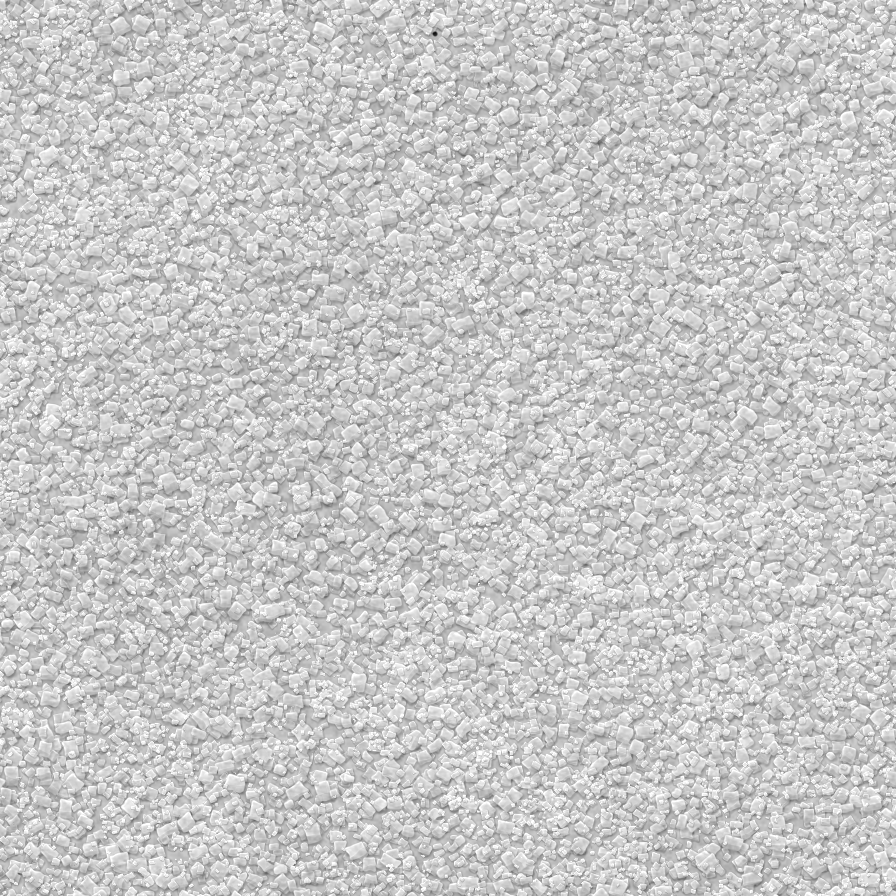
Reproduce this texture procedurally as a WebGL 2 fragment shader.

```glsl
#version 300 es
precision highp float;
// Loose bed of pale, translucent sugar crystals with bright edges and fine dust.

#define COARSE_CELLS 47.0   // large crystals across the canvas
#define BED_TONE 0.745      // grey between the crystals
#define TOP_TONE 0.825      // upper crystal faces
#define SIDE_TONE 0.765     // faces turned from the light
#define RIM_LIGHT 0.17      // brightness of crystal edges
#define SHADOW 0.17         // darkening beneath crystals
#define OPACITY 0.88        // cover of each crystal
#define FROST 0.13          // fine surface mottling
#define SOFTNESS 0.0011     // edge blur in canvas units

uniform vec2 u_resolution;
out vec4 fragColor;

vec4 hash4(vec2 p) {
    vec4 h = fract(p.xyxy * vec4(0.1031, 0.1030, 0.0973, 0.1099));
    h += dot(h, h.wzxy + 33.33);
    return fract((h.xxyz + h.yzzw) * h.zywx);
}

float noise(vec2 p) {
    vec2 cell = floor(p), f = fract(p);
    f = f * f * (3.0 - 2.0 * f);
    float low = mix(hash4(cell).x, hash4(cell + vec2(1, 0)).x, f.x);
    float high = mix(hash4(cell + vec2(0, 1)).x, hash4(cell + vec2(1, 1)).x, f.x);
    return mix(low, high, f.y);
}

float roundBox(vec2 p, vec2 halfSize, float radius) {
    vec2 q = abs(p) - halfSize + radius;
    return length(max(q, 0.0)) + min(max(q.x, q.y), 0.0) - radius;
}

// Paints one jittered layer of block-shaped crystals over the tone.
void scatter(inout float tone, vec2 uv, float cells, float share, float seed, float gleam) {
    vec2 p = uv * cells + seed * 7.31;
    vec2 home = floor(p);
    float blur = max(0.7 / u_resolution.y, SOFTNESS * 0.7) * cells;
    float rimWidth = max(0.055, 0.7 * blur);
    vec2 warp = vec2(noise(p * 2.7 + 11.0), noise(p * 2.7 + 43.0)) - 0.5;
    float streak = noise(p * vec2(4.0, 9.0) + 71.0) - 0.5;

    for (int j = 1; j >= -1; j--)
    for (int i = -1; i <= 1; i++) {
        vec2 cell = home + vec2(i, j);
        vec4 place = hash4(cell + seed * 19.7);
        vec4 form = hash4(cell + seed * 31.3 + 157.0);
        if (place.z > share) continue;

        // Local frame and proportions
        vec2 q = p - cell - 0.5 - (place.xy - 0.5) * 0.8;
        float angle = (place.w - 0.5) * 1.7;
        float c = cos(angle), s = sin(angle);
        mat2 turn = mat2(c, -s, s, c);
        vec2 local = turn * q + warp * 0.14;
        float stretch = 0.8 + 0.55 * form.y;
        vec2 halfSize = mix(0.23, 0.44, form.x) * vec2(stretch, 1.0 / stretch);
        float radius = 0.09 + 0.06 * form.w;
        float d = roundBox(local, halfSize, radius);

        // Contact shadow, cast down and to the right
        float below = roundBox(local + turn * vec2(-0.04, 0.08), halfSize, radius);
        tone *= 1.0 - SHADOW * (1.0 - smoothstep(-0.04, 0.16, below));

        // Two faces divided by a ridge
        float ridge = local.y + halfSize.y * (0.15 + 0.6 * form.z) - (form.w - 0.5) * 0.5 * local.x;
        float side = 1.0 - smoothstep(-blur, blur, ridge);
        float body = mix(TOP_TONE, SIDE_TONE, side) + (form.w - 0.5) * 0.08;
        body += 0.06 * streak + 0.05 * local.y / halfSize.y + gleam;

        // Bright, uneven edges facing the light
        vec2 lean = q / max(halfSize.x, halfSize.y);
        float facing = smoothstep(-0.7, 0.8, dot(lean, vec2(-0.45, 0.9)));
        float rim = exp(-abs(d + rimWidth) / rimWidth) * mix(0.25, 1.2, facing);
        float crest = exp(-abs(ridge) / rimWidth) * 0.6 * form.x;
        body += RIM_LIGHT * (rim + crest) * (0.85 + 0.8 * streak);

        tone = mix(tone, body, OPACITY * (1.0 - smoothstep(-blur, blur, d)));
    }
}

void main() {
    vec2 uv = gl_FragCoord.xy / u_resolution.y;
    float drift = noise(uv * 5.0) * 0.6 + noise(uv * 13.0 + 9.0) * 0.4;
    float tone = BED_TONE + 0.08 * (noise(uv * 120.0) - 0.5);

    // Packed bed, then large crystals, then crumbs and dust on top
    scatter(tone, uv, COARSE_CELLS * 1.7, 0.9, 1.0, -0.01);
    scatter(tone, uv, COARSE_CELLS * 1.25, 0.8, 2.0, 0.0);
    scatter(tone, uv, COARSE_CELLS, 0.85 - 0.3 * drift, 3.0, 0.01);
    scatter(tone, uv, COARSE_CELLS * 1.9, 0.12 + 0.3 * drift, 4.0, 0.03);
    float cluster = smoothstep(0.4, 0.8, noise(uv * 34.0 + 5.0));
    scatter(tone, uv, COARSE_CELLS * 3.6, 0.08 + 0.3 * cluster, 5.0, 0.09);

    // Frosting and broad unevenness
    float frost = noise(uv * 330.0) * 0.6 + noise(uv * 170.0 + 3.0) * 0.4 - 0.5;
    tone += FROST * frost + 0.05 * (drift - 0.5);

    // Rare dark impurities
    vec2 spot = uv * 40.0;
    vec4 chance = hash4(floor(spot) + 401.0);
    float speck = length(fract(spot) - 0.3 - 0.4 * chance.xy);
    tone -= 0.55 * step(0.9985, chance.z) * (1.0 - smoothstep(0.06, 0.15, speck));

    fragColor = vec4(vec3(clamp(tone, 0.0, 1.0)), 1.0);
}
```
